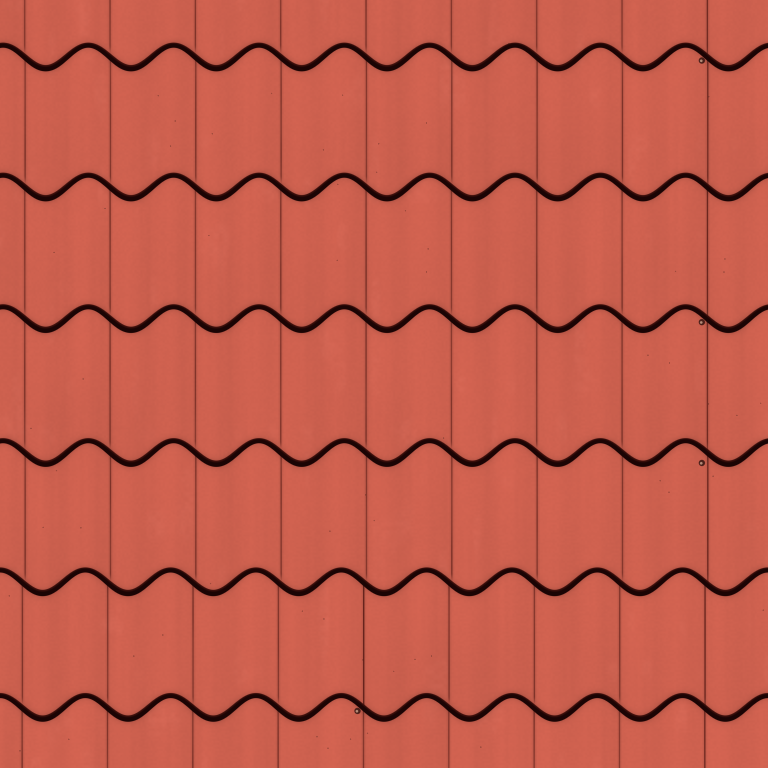
Write a WebGL 1 fragment shader that draws this texture.

```glsl
precision highp float;
// Terracotta metal roof tiles: nine columns, six wavy dark overlaps, fine seams and a few screws.
uniform vec2 u_resolution;

float hash(vec2 p) {
  return fract(sin(dot(p, vec2(127.1, 311.7))) * 43758.5453);
}

float noise(vec2 p) {
  vec2 i = floor(p), f = fract(p);
  f = f * f * (3.0 - 2.0 * f);
  return mix(mix(hash(i), hash(i + vec2(1.0, 0.0)), f.x),
             mix(hash(i + vec2(0.0, 1.0)), hash(i + vec2(1.0, 1.0)), f.x), f.y);
}

void main() {
  vec2 p = gl_FragCoord.xy / u_resolution;
  p.y = 1.0 - p.y; // measure downwards from the ridge
  float px = 1.0 / u_resolution.y;

  // Overlap edges: nearest signed distance, gap to the next edge below, row index, screws
  float edge = 1.0, gap = 1.0, row = -1.0, thickness = 0.0036;
  float screw = 1.0, glint = 1.0;
  for (float i = 0.0; i < 6.0; i++) {
    float shift = 0.0039 * step(3.5, i);
    float phase = 6.28318 * (9.0 * (p.x + shift) - 0.035);
    float level = 0.0738 + 0.1705 * i - 0.0012 * i * sin(1.5 * i);
    float drop = p.y - level + 0.015 * cos(phase);
    float slope = 0.85 * sin(phase);
    float d = drop / sqrt(1.0 + slope * slope);
    if (abs(d) < abs(edge)) {
      edge = d;
      thickness = 0.0037 - 0.0004 * cos(phase);
    }
    if (drop < 0.0) gap = min(gap, -drop);
    row += step(0.0, drop);

    // Screws sit left of a panel joint on two rows out of three
    if (mod(i, 3.0) != 1.0) {
      float column = i > 4.5 ? 4.0 : 8.0;
      vec2 q = p - vec2((column + 0.225) / 9.0 - shift, level + 0.005 + 0.009 * step(2.5, i) * step(i, 3.5));
      screw = min(screw, length(q));
      glint = min(glint, length(q - vec2(-0.0008, 0.0004)));
    }
  }

  // Painted metal: soft ribs, slow blotches, vertical streaks and grain
  float lean = 0.001 * (hash(vec2(row, 4.0)) - 0.5);
  float across = 9.0 * (p.x + 0.0039 * step(3.5, row) + lean) - 0.293;
  float column = floor(across + 0.5);
  float u = fract(across);
  float light = 0.013 * cos(12.56637 * (u - 0.15));
  light += 0.02 * (noise(p * vec2(14.0, 9.0)) - 0.5);
  light += 0.018 * (noise(p * vec2(150.0, 5.0)) - 0.5);
  light += 0.022 * (noise(p * 380.0) - 0.5);
  light += 0.012 * (hash(vec2(floor(across), row)) - 0.5);
  light += 0.012 * smoothstep(0.03, 0.13, gap) - 0.006;
  vec3 color = vec3(0.805, 0.378, 0.308) * (1.0 + light);

  // Pale scuffs and rare dark specks
  float scuff = smoothstep(0.77, 0.95, noise(p * vec2(45.0, 16.0) + 7.0));
  color += 0.018 * scuff * noise(p * 160.0);
  vec2 cell = floor(p * 60.0);
  vec2 speckAt = vec2(hash(cell + 2.0), hash(cell + 5.0)) * 0.6 + 0.2;
  float speck = 1.0 - smoothstep(0.03, 0.09, length(fract(p * 60.0) - speckAt));
  color *= 1.0 - 0.22 * speck * step(0.985, hash(cell));

  // Seams: a hairline with a soft shade, darker where two panels join
  float seam = abs(across - column) / 9.0;
  float joint = step(7.5, column) * (0.45 + 0.55 * hash(vec2(row, 9.0)));
  joint = max(joint, step(3.5, column) * step(column, 4.5) * step(3.5, row) * step(row, 4.5));
  float fade = smoothstep(0.003, 0.016, gap);
  color *= 1.0 - 0.09 * fade * (1.0 - smoothstep(0.0, 0.0045, seam));
  float hairline = 1.0 - smoothstep(0.0, 0.0011 + 0.5 * px, seam);
  float strength = 0.45 + 0.15 * noise(vec2(column * 7.0, p.y * 25.0));
  color = mix(color, vec3(0.32, 0.09, 0.07), hairline * mix(fade * strength, 0.85, joint));

  // Shade beside the overlap, then its dark wavy gap with a redder upper lip
  float outside = abs(edge) - thickness;
  color *= 1.0 - 0.13 * exp(-max(outside, 0.0) / 0.003);
  vec3 gapColor = mix(vec3(0.24, 0.06, 0.045), vec3(0.105, 0.015, 0.015),
                      smoothstep(-0.0035, -0.0005, edge));
  float soft = max(0.0009, 0.6 * px);
  color = mix(color, gapColor, 1.0 - smoothstep(-soft, soft, outside));

  // Screw heads: dark washer with a pale centre
  color = mix(color, vec3(0.24, 0.10, 0.08), 0.9 * (1.0 - smoothstep(0.0032, 0.0032 + 2.0 * soft, screw)));
  color = mix(color, vec3(0.78, 0.62, 0.53), 0.85 * (1.0 - smoothstep(0.0008, 0.0008 + 2.0 * soft, glint)));

  gl_FragColor = vec4(color, 1.0);
}
```
